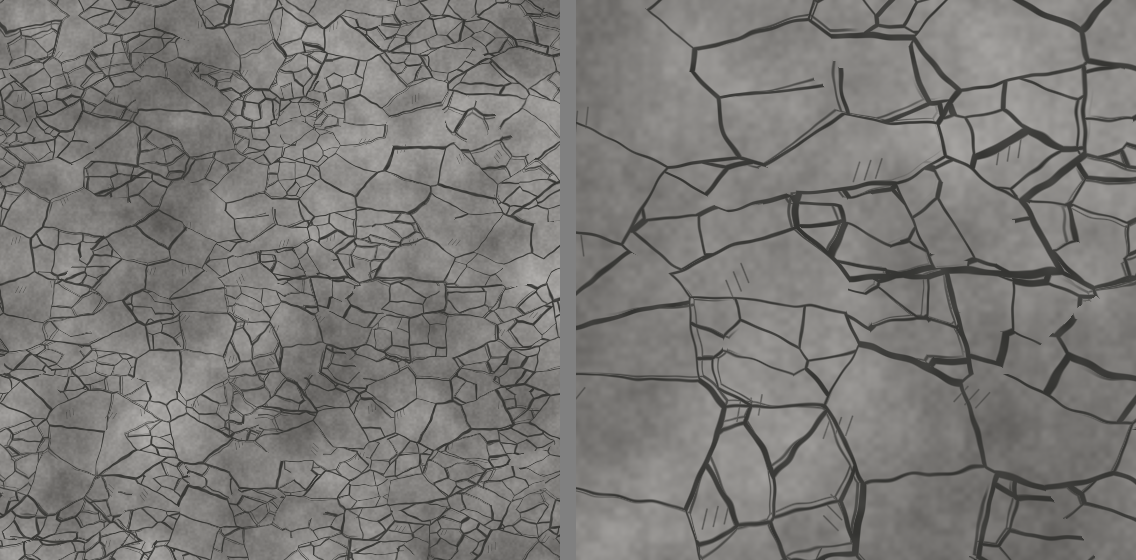
Left: the whole. Right: its middle third, enlarged.
A WebGL 1 fragment shader for this texture:

```glsl
precision highp float;
uniform vec2 u_resolution;

#define SLAB_SCALE 12.5
#define SHARD_MIN 19.0
#define SHARD_MAX 33.0
#define SHARD_SHARE 0.5
#define FLATTEN 1.4
#define CRACK_WIDTH 0.0022
#define GAP_SHARE 0.12
#define STAIN_CONTRAST 0.40
#define INK vec3(0.200, 0.200, 0.190)

float hash(vec2 p) {
  return fract(sin(dot(p, vec2(127.1, 311.7))) * 43758.5);
}

vec2 hash2(vec2 p) {
  return vec2(hash(p), hash(p + 57.3));
}

float noise(vec2 p) {
  vec2 i = floor(p), f = fract(p);
  f = f * f * (3.0 - 2.0 * f);
  return mix(mix(hash(i), hash(i + vec2(1.0, 0.0)), f.x),
             mix(hash(i + vec2(0.0, 1.0)), hash(i + 1.0), f.x), f.y);
}

float fbm(vec2 p) {
  float sum = 0.0, amp = 0.5;
  for (int i = 0; i < 5; i++) {
    sum += amp * noise(p);
    p = mat2(1.6, 1.2, -1.2, 1.6) * p + 3.7;
    amp *= 0.55;
  }
  return sum / 1.055;
}

vec2 noise2(vec2 p) {
  return vec2(noise(p), noise(p + 31.7)) - 0.5;
}

// Signed distance to the nearest crack (x) and the hash of the cell (y)
vec2 cracks(vec2 p, float scale, float width) {
  p *= scale * vec2(1.0, FLATTEN);
  vec2 base = floor(p), cell = base, toSeed = vec2(0.0);
  float nearest = 1e3;
  for (int y = -1; y <= 1; y++)
  for (int x = -1; x <= 1; x++) {
    vec2 id = base + vec2(x, y);
    vec2 r = id + hash2(id) - p;
    float d = dot(r, r);
    if (d < nearest) { nearest = d; cell = id; toSeed = r; }
  }
  float edge = 1e3;
  for (int y = -2; y <= 2; y++)
  for (int x = -2; x <= 2; x++) {
    vec2 id = cell + vec2(x, y);
    vec2 r = id + hash2(id) - p;
    vec2 across = r - toSeed;
    float seam = hash(cell + id + 0.37);
    if (dot(across, across) > 1e-5 && seam > GAP_SHARE) {
      vec2 normal = normalize(across);
      float stretch = length(normal * vec2(1.0, FLATTEN));
      float d = dot(0.5 * (r + toSeed), normal) / (scale * stretch);
      edge = min(edge, d - width * mix(0.3, 1.0, seam * seam));
    }
  }
  return vec2(edge, hash(cell + 11.9));
}

// Large slabs, some of them broken into smaller shards
float fracture(vec2 p, float width) {
  vec2 slab = cracks(p, SLAB_SCALE, width);
  if (slab.y > SHARD_SHARE) return slab.x;
  float scale = mix(SHARD_MIN, SHARD_MAX, fract(slab.y * 37.0));
  return min(slab.x, cracks(p + slab.y * 7.0, scale, width * 0.9).x);
}

// Scattered groups of three short parallel scratches
float scratches(vec2 p) {
  p *= 13.0;
  vec2 id = floor(p);
  if (hash(id + 4.1) > 0.3) return 1.0;
  vec2 q = (fract(p) - 0.5 - 0.5 * (hash2(id) - 0.5)) / 13.0;
  float a = (hash(id + 8.6) - 0.5) * 1.6;
  q = mat2(cos(a), sin(a), -sin(a), cos(a)) * q;
  float n = clamp(floor(q.x / 0.006 + 0.5), -1.0, 1.0);
  q.x -= 0.006 * n;
  q.y -= 0.003 * n;
  q.y -= clamp(q.y, -0.006, 0.006);
  return length(q) - 0.0004;
}

void main() {
  vec2 p = gl_FragCoord.xy / u_resolution.y;
  float soft = 0.0003 + 0.5 / u_resolution.y;

  // Stained stone with blotches and grain
  float tone = 0.509 + STAIN_CONTRAST * (fbm(p * 6.0 + 2.3) - 0.5);
  tone += 0.13 * (fbm(p * 34.0 + 9.1) - 0.5);
  tone += 0.025 * (noise(p * vec2(150.0, 60.0)) - 0.5);
  tone += 0.05 * (noise(p * 240.0) - 0.5);
  vec3 color = tone + vec3(0.008, 0.0, -0.01);

  // Main cracks, with a thinner second stroke wandering beside them
  vec2 bent = p + 0.05 * noise2(p * 5.0 + 12.0) + 0.008 * noise2(p * 24.0);
  bent += 0.003 * noise2(p * 85.0);
  float width = CRACK_WIDTH * mix(0.6, 1.4, noise(p * 17.0 + 6.0));
  float ink = smoothstep(soft, -soft, fracture(bent, width));
  vec2 astray = bent + 0.011 * noise2(p * 13.0 + 40.0);
  float second = smoothstep(soft, -soft, fracture(astray, 0.0011));
  ink = max(ink, 0.8 * second * smoothstep(0.4, 0.55, noise(p * 15.0 + 70.0)));
  ink = max(ink, 0.7 * smoothstep(soft, -soft, scratches(p)));
  ink *= mix(0.8, 1.0, noise(p * 120.0 + 3.0));

  gl_FragColor = vec4(mix(color, INK, ink), 1.0);
}
```
